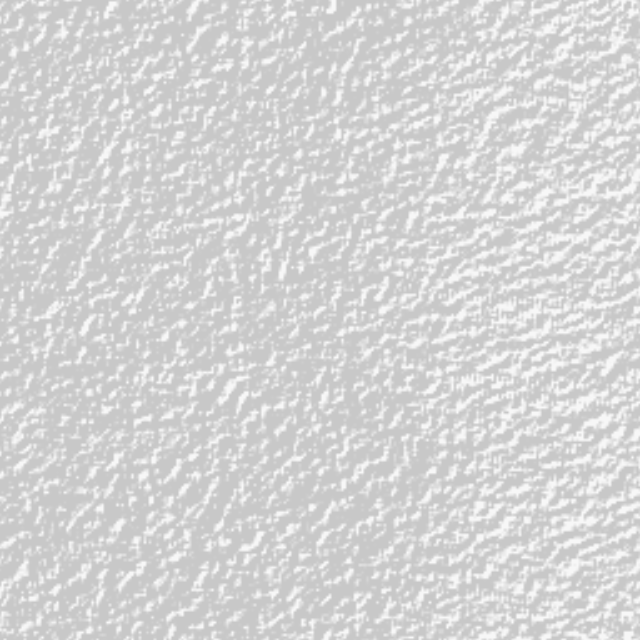
Give the GLSL for this texture, as a three.js fragment shader.

```glsl
varying vec2 vUv;

const vec3 PAPER_GREY = vec3(0.785);
const vec3 LIT_WHITE = vec3(0.97);
const float GRAIN_COUNT = 80.0;
const float LIGHT_STEP = 0.0062;
const float FACET_COUNT = 256.0;

float hash(vec2 p) {
  return fract(sin(dot(p, vec2(127.1, 311.7))) * 43758.5453);
}

vec2 direction(float angle) {
  return vec2(cos(angle), sin(angle));
}

vec2 rotate(vec2 p, float angle) {
  vec2 d = direction(angle);
  return vec2(d.x * p.x - d.y * p.y, d.y * p.x + d.x * p.y);
}

float valueNoise(vec2 p) {
  vec2 cell = floor(p);
  vec2 f = fract(p);
  f = f * f * (3.0 - 2.0 * f);
  float low = mix(hash(cell), hash(cell + vec2(1.0, 0.0)), f.x);
  float high = mix(hash(cell + vec2(0.0, 1.0)), hash(cell + vec2(1.0, 1.0)), f.x);
  return mix(low, high, f.y);
}

// Lengthens features along one axis
vec2 stretchAlong(vec2 p, vec2 axis, float amount) {
  return p - axis * dot(p, axis) * amount;
}

// Rough surface: three octaves, each turned to hide its lattice
float surfaceHeight(vec2 p, float grains) {
  vec2 q = stretchAlong(p, direction(0.8), 0.14) * grains;
  float height = 0.0;
  float amplitude = 1.0;
  for (int i = 0; i < 3; i++) {
    q = rotate(q, 0.45) + 17.3;
    height += amplitude * valueNoise(q);
    q *= 1.9;
    amplitude *= 0.58;
  }
  return height;
}

// Height difference facing the light
float relief(vec2 p, vec2 light, float reach) {
  vec2 offset = 0.5 * reach * light;
  return surfaceHeight(p - offset, GRAIN_COUNT) - surfaceHeight(p + offset, GRAIN_COUNT);
}

// Brighter zone on the right with a wavering border
float rightGlow(vec2 p) {
  float waver = 0.2 * (valueNoise(p * 5.0 + 3.7) - 0.5);
  return smoothstep(0.5, 0.85, p.x + waver);
}

// Brightness of one spot: flecks lean flatter in the bright zone
float litAmount(vec2 p) {
  float glow = rightGlow(p);
  vec2 light = direction(mix(0.9, 0.55, glow) + 1.5708);
  float patches = 0.08 * (valueNoise(p * 14.0 + 8.1) - 0.5);
  float threshold = mix(0.05, -0.08, glow) + patches;
  return clamp((relief(p, light, LIGHT_STEP) - threshold) / 0.32, 0.0, 1.0);
}

// Blends brightness between the corners of tiny facets
float facetedLight(vec2 p, float count) {
  vec2 cell = floor(p * count);
  vec2 f = fract(p * count);
  float low = mix(litAmount(cell / count), litAmount((cell + vec2(1.0, 0.0)) / count), f.x);
  float high = mix(litAmount((cell + vec2(0.0, 1.0)) / count), litAmount((cell + 1.0) / count), f.x);
  return mix(low, high, f.y);
}

void main() {
  float lit = facetedLight(vUv, FACET_COUNT);
  gl_FragColor = vec4(mix(PAPER_GREY, LIT_WHITE, lit), 1.0);
}
```
